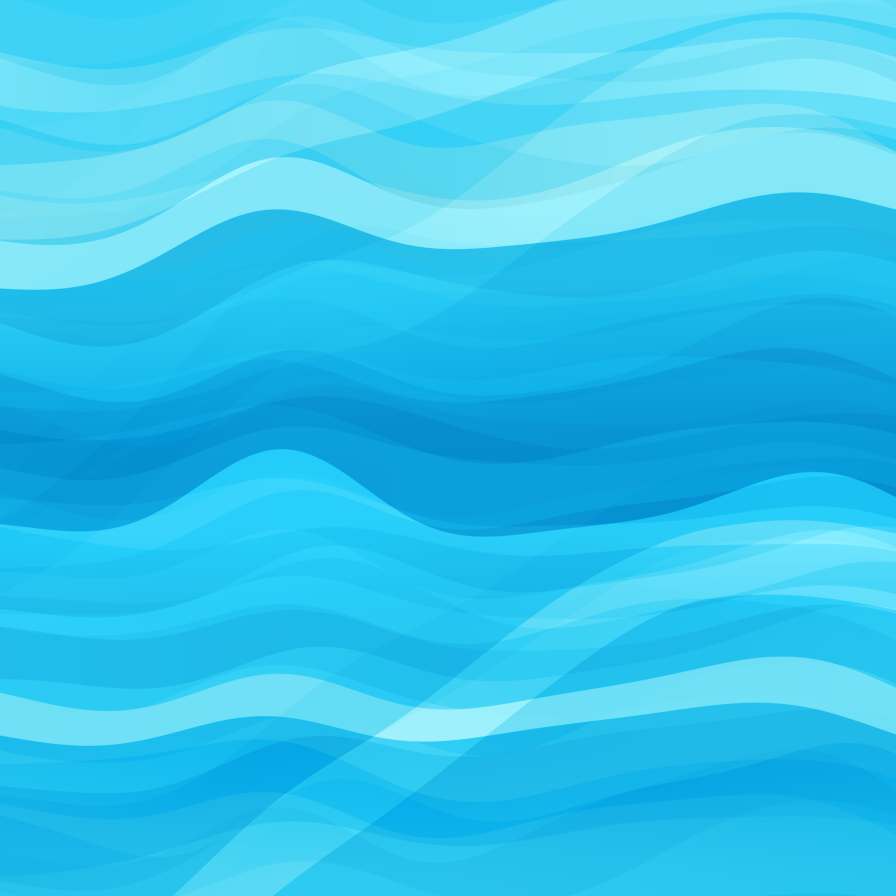
A WebGL 1 fragment shader for this background:

```glsl
precision highp float;

uniform vec2 u_resolution;

const float TAU = 6.2832;
const int BAND_COUNT = 22;
const int SWEEP_COUNT = 9;

float hash(float n) {
    return fract(sin(n * 127.1 + 11.7) * 43758.5);
}

// Blue-to-foam ramp; tone 0 is deep water, 1 is pale foam
vec3 seaColor(float tone) {
    float s = 5.0 * clamp(tone, -0.2, 1.22);
    vec3 c = mix(vec3(0.02, 0.60, 0.85), vec3(0.06, 0.68, 0.90), min(s, 1.0));
    c = mix(c, vec3(0.12, 0.74, 0.92), clamp(s - 1.0, 0.0, 1.0));
    c = mix(c, vec3(0.19, 0.81, 0.96), clamp(s - 2.0, 0.0, 1.0));
    c = mix(c, vec3(0.38, 0.86, 0.96), clamp(s - 3.0, 0.0, 1.0));
    return mix(c, vec3(0.55, 0.92, 0.98), max(s - 4.0, 0.0));
}

// Long rolling wave; the seed shifts its phase and adds smaller undulations
float swell(float x, float seed) {
    float phase = TAU * 1.9 * (x - 0.33) + 0.5 * sin(TAU * 1.3 * (x - 0.33));
    float drift = 1.3 * (hash(seed) - 0.5);
    return 0.8 * cos(phase + drift)
         + 0.4 * sin(TAU * (1.1 * x + hash(seed + 3.1)))
         + 0.12 * sin(TAU * (3.3 * x + hash(seed + 7.3)));
}

// Smooth coverage of the area under an edge
float below(float y, float edge, float blur) {
    return smoothstep(-blur, blur, edge - y);
}

// Area between two waves that follow a common centre line
float ribbon(vec2 p, float centre, float halfWidth, float amp, float seed, float blur) {
    float top = centre + halfWidth + amp * swell(p.x, seed);
    float bottom = centre - halfWidth + amp * swell(p.x, seed + 0.37);
    return below(p.y, top, blur) * (1.0 - below(p.y, bottom, blur));
}

// Line climbing from one level to another
float climb(float x, float level, float rise, float start, float run) {
    return level + rise * smoothstep(start, start + run, x);
}

// Slow fade of a layer along its length
float fade(float x, float seed) {
    return 0.75 + 0.25 * sin(TAU * (0.8 * x + hash(seed)));
}

void main() {
    vec2 p = gl_FragCoord.xy / u_resolution;
    float blur = 0.8 / u_resolution.y;

    // Main sheets of water, from back to front
    float upperEdge = 0.74 + 0.07 * (p.x - 0.5) + 0.032 * swell(p.x, 1.0);
    float middleEdge = 0.44 + 0.045 * swell(p.x, 2.0);
    float lowerEdge = 0.19 + 0.022 * swell(p.x, 4.0);
    float tone = 0.62;
    tone = mix(tone, mix(0.10, 0.42, smoothstep(0.48, 0.72, p.y)), below(p.y, upperEdge, blur));
    float middle = below(p.y, middleEdge, blur);
    tone = mix(tone, mix(0.46, 0.62, smoothstep(0.30, 0.43, p.y)), middle);
    tone = mix(tone, mix(0.43, 0.24, smoothstep(0.0, 0.18, p.y)), below(p.y, lowerEdge, blur));
    float vivid = 0.8 * middle * smoothstep(0.28, 0.44, p.y);

    // Translucent level bands
    for (int i = 0; i < BAND_COUNT; i++) {
        float seed = 20.0 + float(i) * 1.7;
        float centre = (float(i) + hash(seed + 0.1)) / float(BAND_COUNT);
        float halfWidth = mix(0.015, 0.05, hash(seed + 0.2));
        float amp = mix(0.02, 0.045, hash(seed + 0.3));
        float tilt = 0.12 * (hash(seed + 0.4) - 0.4) * (p.x - 0.5);
        float mask = ribbon(p, centre + tilt, halfWidth, amp, seed, blur) * fade(p.x, seed);
        tone += mask * 0.36 * (hash(seed + 0.5) - 0.48);
        vivid += mask * (hash(seed + 0.6) - 0.5);
    }

    // Foam bands resting on the upper and lower sheets
    float upperFoam = upperEdge + 0.055 + 0.012 * swell(p.x, 9.0);
    float lowerFoam = lowerEdge + 0.043 + 0.010 * swell(p.x, 12.0);
    float upperMask = below(p.y, upperFoam, blur) * (1.0 - below(p.y, upperEdge, blur));
    float lowerMask = below(p.y, lowerFoam, blur) * (1.0 - below(p.y, lowerEdge, blur));
    tone = mix(tone, 0.98, 0.92 * upperMask);
    tone = mix(tone, 0.90, 0.88 * lowerMask);
    vivid *= 1.0 - max(upperMask, lowerMask);

    // Faint sweeps rising to the right
    for (int i = 0; i < SWEEP_COUNT; i++) {
        float seed = 70.0 + float(i) * 2.3;
        float level = mix(-0.2, 0.85, (float(i) + hash(seed + 0.1)) / float(SWEEP_COUNT));
        float rise = mix(0.2, 0.5, hash(seed + 0.2));
        float start = mix(-0.3, 0.4, hash(seed + 0.3));
        float centre = climb(p.x, level, rise, start, mix(0.5, 0.9, hash(seed + 0.4)));
        float halfWidth = mix(0.025, 0.06, hash(seed + 0.5));
        float mask = ribbon(p, centre, halfWidth, 0.02, seed, blur);
        tone += mask * fade(p.x, seed) * 0.2 * (hash(seed + 0.6) - 0.4);
    }

    // Two brighter sweeps
    float lowSweep = climb(p.x, -0.12, 0.48, 0.0, 0.8);
    float highSweep = climb(p.x, 0.77, 0.24, -0.1, 1.0);
    tone += 0.22 * ribbon(p, lowSweep, 0.045, 0.018, 5.0, blur);
    tone += 0.16 * ribbon(p, highSweep, 0.04, 0.015, 6.0, blur);

    vec3 color = seaColor(tone) + vivid * vec3(-0.07, 0.0, 0.035);
    gl_FragColor = vec4(clamp(color, 0.0, 1.0), 1.0);
}
```
